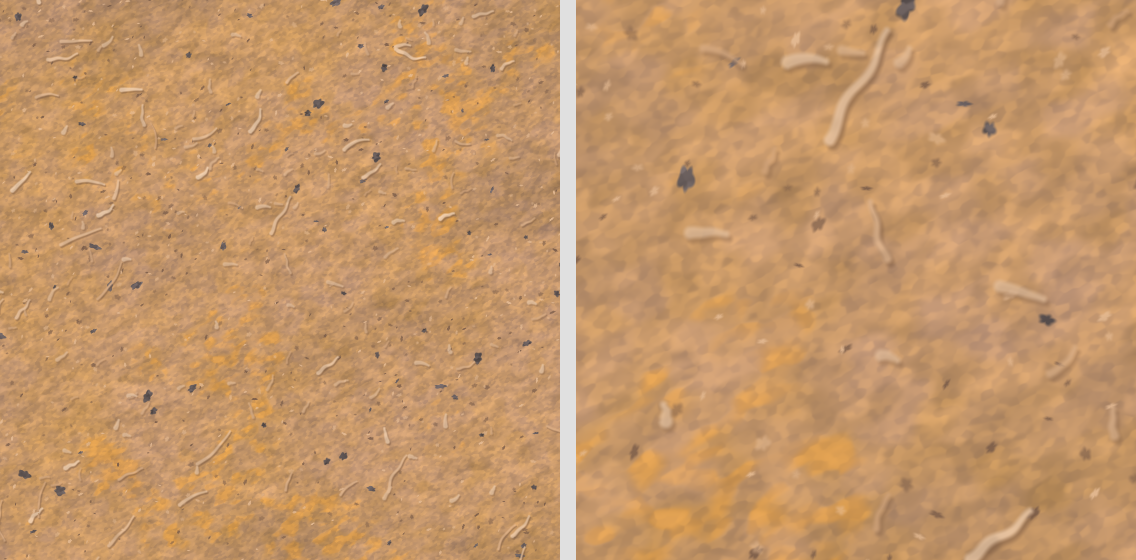
Left: the whole. Right: its middle third, enlarged.
Write a WebGL 2 fragment shader that draws this texture.

```glsl
#version 300 es
precision highp float;
// Dry sandy ground strewn with charcoal, crumbs and bits of straw.
// Smooth cellular noise shades the sand in slanted streaks and hollows;
// jittered grids scatter the debris, thickened in places by layered sines.

uniform vec2 u_resolution;
out vec4 fragColor;

const vec3 SAND = vec3(0.778, 0.594, 0.415);
const vec3 HOLLOW = vec3(0.670, 0.515, 0.365);
const vec3 OCHRE = vec3(0.850, 0.585, 0.255);
const vec3 CHARCOAL = vec3(0.290, 0.270, 0.285);
const vec3 CRUMB = vec3(0.470, 0.355, 0.285);
const vec3 PALE = vec3(0.900, 0.735, 0.580);
const vec3 STRAW = vec3(0.820, 0.640, 0.480);
const vec3 BLEACHED = vec3(0.930, 0.810, 0.690);
const vec3 SHADE = vec3(0.480, 0.350, 0.260);
const vec3 HUE_SHIFT = vec3(0.012, 0.0, -0.050);
const float STREAK_ANGLE = 0.5;
const float GRAIN = 0.075;
const float FINE_GRAIN = 0.065;
const float RELIEF = 0.050;
const float SOFTNESS = 0.0026;
const vec2 SHADOW_OFFSET = vec2(-0.0020, 0.0028);

vec3 hash3(vec2 p) {
  vec3 q = fract(vec3(p.xyx) * vec3(0.1031, 0.1030, 0.0973));
  q += dot(q, q.yxz + 33.33);
  return fract((q.xxy + q.yzz) * q.zyx);
}

vec2 rotate(vec2 v, float a) {
  float c = cos(a), s = sin(a);
  return vec2(c * v.x + s * v.y, c * v.y - s * v.x);
}

// Random cell tones from -1 to 1, blended by distance to the cell points.
float cellTone(vec2 p) {
  vec2 base = floor(p);
  float sum = 0.0, weights = 0.0;
  for (int j = -1; j <= 1; j++)
  for (int i = -1; i <= 1; i++) {
    vec2 id = base + vec2(i, j);
    vec3 h = hash3(id + 200.0);
    vec2 d = id + h.xy - p;
    float w = exp(-6.0 * dot(d, d));
    sum += w * (2.0 * h.z - 1.0);
    weights += w;
  }
  return sum / weights;
}

// Debris density: thicker in clumps and towards the top.
float clump(vec2 p) {
  float waves = sin(p.x * 9.0 + 2.0 * sin(p.y * 7.0)) + sin(p.y * 13.0 - p.x * 6.0 + 1.0);
  return 0.75 + 0.25 * waves + 0.5 * p.y;
}

float cover(float dist) {
  float edge = max(SOFTNESS, 1.0 / u_resolution.y);
  return 1.0 - smoothstep(-0.5 * edge, edge, dist);
}

// Ragged flattened bits: x is coverage, y a random tone.
vec2 bits(vec2 p, float cells, float share, vec2 sizes, float seed) {
  vec2 base = floor(p * cells), result = vec2(0.0);
  for (int j = -1; j <= 1; j++)
  for (int i = -1; i <= 1; i++) {
    vec2 id = base + vec2(i, j);
    vec3 h = hash3(id + seed), k = hash3(id + seed + 71.0);
    vec2 centre = (id + h.xy) / cells;
    if (h.z > share * clump(centre)) continue;
    vec2 v = rotate(p - centre, mix(-0.4, 1.6, k.x));
    v.y *= 1.0 + 1.2 * k.z;
    float a = atan(v.y, v.x);
    float ragged = 1.0 + 0.22 * sin(2.0 * a + 30.0 * k.y) + 0.16 * sin(5.0 * a + 40.0 * k.x);
    float m = cover(length(v) - mix(sizes.x, sizes.y, k.y * k.y) * ragged);
    if (m > result.x) result = vec2(m, k.z);
  }
  return result;
}

// Bent tapering stalks: coverage, random tone and cast shadow.
vec3 stalks(vec2 p, float cells, float share, vec2 lengths, float seed) {
  vec2 base = floor(p * cells);
  vec3 result = vec3(0.0);
  for (int j = -1; j <= 1; j++)
  for (int i = -1; i <= 1; i++) {
    vec2 id = base + vec2(i, j);
    vec3 h = hash3(id + seed), k = hash3(id + seed + 37.0);
    vec2 centre = (id + h.xy) / cells;
    if (h.z > share * clump(centre)) continue;
    float len = mix(lengths.x, lengths.y, k.y * k.y);
    float width = mix(0.0008, 0.0025, k.z);
    for (int layer = 0; layer < 2; layer++) {
      vec2 v = rotate(p - centre + SHADOW_OFFSET * float(layer), mix(-0.4, 1.9, k.x));
      float t = clamp(v.x / len, -1.0, 1.0);
      v.y += len * (0.5 * (h.x - 0.5) * t * t + 0.12 * (h.y - 0.3) * sin(5.0 * t));
      float d = length(vec2(max(abs(v.x) - len, 0.0), v.y)) - width * (1.0 - 0.45 * t);
      float m = cover(d);
      if (layer == 1) result.z = max(result.z, m);
      else if (m > result.x) result.xy = vec2(m, k.z);
    }
  }
  return result;
}

void main() {
  vec2 p = gl_FragCoord.xy / u_resolution.y;
  vec2 s = rotate(p, STREAK_ANGLE);

  // Sand: broad hollows, ochre stains, relief and grain.
  float broad = cellTone(rotate(p, 0.2) * vec2(5.0, 9.0));
  float mid = cellTone(s * vec2(16.0, 28.0));
  float relief = mid - cellTone(s * vec2(16.0, 28.0) + vec2(0.15, 0.3));
  float grain = cellTone(s * vec2(65.0, 120.0));
  float fine = cellTone(s * vec2(170.0, 250.0));
  float hue = 0.6 * cellTone(s * vec2(38.0, 55.0) + 50.0) + 0.5 * cellTone(p * 6.0 + 90.0);
  vec3 col = mix(SAND, HOLLOW, 0.6 * smoothstep(0.05, 0.75, broad + 0.35 * mid));
  float stain = cellTone(p * 8.0 + 30.0) + 0.7 * hue + 0.5 * grain - 0.35 * p.y;
  col = mix(col, OCHRE, 0.5 * smoothstep(0.45, 1.1, stain));
  col *= 1.0 + GRAIN * grain + FINE_GRAIN * fine + RELIEF * relief + 0.02 * mid;
  col += HUE_SHIFT * (hue + 0.3 * fine);

  // Small crumbs, dark and pale.
  vec2 dark = bits(p, 40.0, 0.22, vec2(0.0012, 0.0042), 11.0);
  col = mix(col, CRUMB, dark.x * (0.45 + 0.45 * dark.y));
  vec2 pale = bits(p, 45.0, 0.22, vec2(0.0014, 0.0040), 23.0);
  col = mix(col, PALE, pale.x * (0.4 + 0.5 * pale.y));

  // Charcoal lumps.
  vec2 coal = bits(p, 15.0, 0.32, vec2(0.0028, 0.0105), 47.0);
  col = mix(col, CHARCOAL * (1.0 + 0.25 * fine + 0.4 * coal.y), 0.88 * coal.x);

  // Short chaff and long straw, each over its own shadow.
  vec3 chaff = stalks(p, 21.0, 0.26, vec2(0.005, 0.014), 61.0);
  vec3 straw = stalks(p, 11.0, 0.34, vec2(0.012, 0.042), 83.0);
  col = mix(col, SHADE, 0.5 * max(0.7 * chaff.z, straw.z));
  col = mix(col, mix(STRAW, BLEACHED, chaff.y), 0.65 * chaff.x);
  col = mix(col, mix(STRAW, BLEACHED, straw.y) * (1.0 + 0.06 * grain), 0.88 * straw.x);

  fragColor = vec4(clamp(col, 0.0, 1.0), 1.0);
}
```
